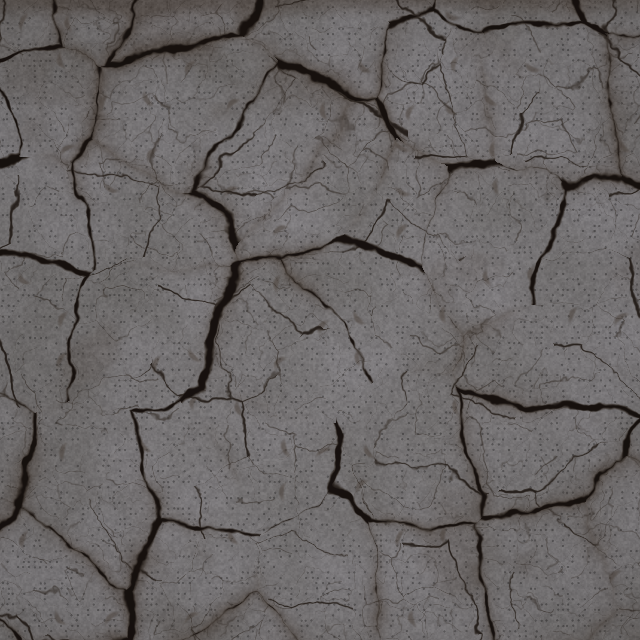
This texture is drawn by a WebGL 1 fragment shader. Its source:

```glsl
precision highp float;
// Dried, cracked mud: grey plates split by wide dark fissures, thinner splits and hairlines.
// Each crack layer is a warped cellular edge distance with its own width per edge;
// layered noise adds brown stains, grain, pits and small dents.

uniform vec2 u_resolution;

#define PLATE_SCALE 5.4
#define SPLIT_SCALE 8.5
#define HAIR_SCALE 17.0
#define CRAZE_SCALE 34.0
#define FISSURE_WIDTH 0.0066
#define SPLIT_WIDTH 0.0026
#define HAIR_WIDTH 0.0011
#define STAIN_REACH 0.011
#define GRAIN 0.085
#define DENT_SCALE 15.0
#define PIT_SCALE 120.0

const vec3 PALE_CLAY = vec3(0.485, 0.475, 0.485);
const vec3 DULL_CLAY = vec3(0.405, 0.395, 0.390);
const vec3 BROWN_SOIL = vec3(0.295, 0.260, 0.235);
const vec3 CRACK_WALL = vec3(0.200, 0.172, 0.150);
const vec3 CRACK_DEPTH = vec3(0.085, 0.062, 0.052);

vec2 hash2(vec2 p) {
  vec3 q = fract(p.xyx * vec3(0.1031, 0.1030, 0.0973));
  q += dot(q, q.yzx + 33.33);
  return fract((q.xx + q.yz) * q.zy);
}

float noise(vec2 p) {
  vec2 i = floor(p), f = fract(p);
  f = f * f * (3.0 - 2.0 * f);
  float low = mix(hash2(i).x, hash2(i + vec2(1.0, 0.0)).x, f.x);
  float high = mix(hash2(i + vec2(0.0, 1.0)).x, hash2(i + 1.0).x, f.x);
  return mix(low, high, f.y);
}

float fbm(vec2 p) {
  float sum = 0.0, amp = 0.5;
  for (int i = 0; i < 4; i++) {
    sum += amp * noise(p);
    p = mat2(0.8, 0.6, -0.6, 0.8) * p * 2.1 + 7.3;
    amp *= 0.5;
  }
  return sum / 0.9375;
}

vec2 warp(vec2 p, float freq) {
  return vec2(fbm(p * freq + 11.0), fbm(p * freq + 47.0)) - 0.5;
}

// Signed distance to the crack rims, in canvas units. Each cell border gets
// a half width between thin and wide; a negative one leaves it closed.
float cracks(vec2 p, float scale, float thin, float wide) {
  p *= scale;
  vec2 cell = floor(p), f = fract(p);
  vec2 nearCell = vec2(0.0), nearVec = vec2(0.0);
  float best = 9.0;
  for (int y = -1; y <= 1; y++)
  for (int x = -1; x <= 1; x++) {
    vec2 g = vec2(float(x), float(y));
    vec2 r = g + 0.08 + 0.84 * hash2(cell + g) - f;
    float d = dot(r, r);
    if (d < best) { best = d; nearCell = g; nearVec = r; }
  }
  float rim = 9.0;
  for (int y = -2; y <= 2; y++)
  for (int x = -2; x <= 2; x++) {
    vec2 g = nearCell + vec2(float(x), float(y));
    vec2 r = g + 0.08 + 0.84 * hash2(cell + g) - f;
    vec2 across = r - nearVec;
    if (dot(across, across) > 0.0001) {
      float d = dot(0.5 * (r + nearVec), normalize(across)) / scale;
      float pick = hash2(2.0 * cell + g + nearCell + 91.0).y;
      rim = min(rim, d - mix(thin, wide, pick));
    }
  }
  return rim;
}

float cover(float d, float blur) {
  return 1.0 - smoothstep(-blur, blur, d);
}

// Scattered, slanted oval marks pressed into the surface.
float dents(vec2 p) {
  p *= DENT_SCALE;
  vec2 cell = floor(p), seed = hash2(cell + 300.0);
  vec2 q = fract(p) - 0.35 - 0.3 * hash2(cell + 510.0);
  float angle = 0.5 + 2.2 * seed.x;
  q = mat2(cos(angle), -sin(angle), sin(angle), cos(angle)) * q;
  q.y += 1.5 * q.x * q.x;
  float shape = 1.0 - smoothstep(0.3, 1.0, length(q / vec2(0.26, 0.09)));
  return shape * step(0.70, seed.y);
}

float pits(vec2 p) {
  p *= PIT_SCALE;
  vec2 seed = hash2(floor(p) + 700.0);
  float d = length(fract(p) - 0.3 - 0.4 * seed);
  return (1.0 - smoothstep(0.12, 0.30, d)) * step(0.72, seed.y);
}

void main() {
  vec2 uv = gl_FragCoord.xy / u_resolution.y;
  float px = 1.0 / u_resolution.y;
  vec2 jag = 0.022 * warp(uv, 22.0);
  vec2 bent = uv + 0.10 * warp(uv, 4.0) + jag;
  float patches = fbm(uv * 5.0 + 20.0);
  float fray = noise(uv * 75.0) - 0.5;

  // Clay surface: broad tone, grain, pits and dents
  float tone = 0.62 + 1.3 * (fbm(uv * 9.0 + 63.0) - 0.5);
  vec3 color = mix(DULL_CLAY, PALE_CLAY, clamp(tone, 0.0, 1.0));
  float grain = noise(uv * 210.0) + noise(uv * 430.0 + 5.0) - 1.0;
  color += GRAIN * 0.6 * grain;
  color *= 1.0 - 0.28 * pits(uv);
  color = mix(color, BROWN_SOIL, 0.55 * dents(uv + 0.4 * jag));

  // Crack layers, with noise that tapers their widths
  float fissure = cracks(bent + 3.7, PLATE_SCALE, -0.0030, FISSURE_WIDTH) + 0.0022 * fray;
  float split = cracks(bent + 0.6 * jag + 8.1, SPLIT_SCALE, -0.0045, SPLIT_WIDTH)
              + 0.003 * (noise(uv * 12.0) - 0.4);
  float hair = cracks(bent + jag + 1.3, HAIR_SCALE, -0.0022, HAIR_WIDTH)
             + 0.0022 * (noise(uv * 16.0 + 9.0) - 0.45);
  float craze = cracks(bent + jag + 5.9, CRAZE_SCALE, -0.0018, HAIR_WIDTH * 0.8)
              + 0.003 * (0.55 - patches);

  // Brown soil along the fissures, in patches and at the upper rim
  float stain = exp(-max(fissure, 0.0) / STAIN_REACH) * smoothstep(0.28, 0.68, patches);
  stain += 0.35 * smoothstep(0.56, 0.78, fbm(uv * 7.0 + 81.0));
  stain += 0.8 * smoothstep(0.965, 1.0, uv.y + 0.03 * (patches - 0.5));
  color = mix(color, BROWN_SOIL + 0.04 * grain, 0.72 * clamp(stain, 0.0, 1.0));

  // Draw from the faintest cracks to the deepest
  float blur = max(px, 0.0012);
  color = mix(color, CRACK_WALL, 0.42 * cover(craze, blur));
  color = mix(color, CRACK_WALL, 0.62 * cover(hair, blur));
  color = mix(color, CRACK_WALL, 0.85 * cover(split, blur));
  color = mix(color, CRACK_DEPTH, 0.6 * cover(split + 0.0012, blur));
  color = mix(color, CRACK_WALL, 0.9 * cover(fissure, blur * 1.3));
  color = mix(color, CRACK_DEPTH, cover(fissure + 0.0016 + 0.002 * fray, blur));

  // Gentle falloff of light to the corners
  vec2 offset = uv - 0.5 * u_resolution / u_resolution.y;
  color *= 1.03 - 0.16 * dot(offset, offset);
  gl_FragColor = vec4(clamp(color, 0.0, 1.0), 1.0);
}
```
